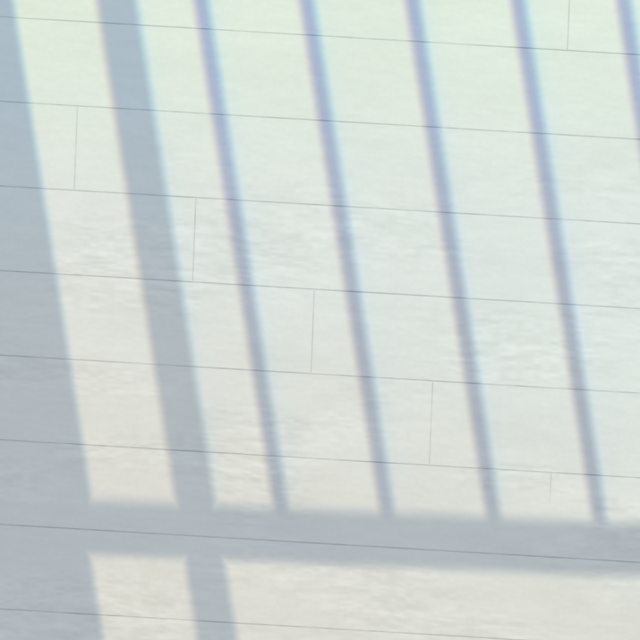
This texture is drawn by a WebGL 1 fragment shader. Its source:

```glsl
precision highp float;
// Sunlit pale plank floor crossed by the slanted shadows of a railing.
uniform vec2 u_resolution;

// Shadow layout, in canvas units with y pointing down
const float LEAN = 0.158;
const float WALL_EDGE = 0.0195;
const float WALL_STEP = 0.016;
const float POST_X = 0.181;
const float POST_HALF = 0.0312;
const float BAR_START = 0.3132;
const float BAR_GAP = 0.1651;
const float BAR_HALF = 0.0112;
const float BAR_LAST = 4.0;
const vec2 RAIL_TOP = vec2(0.775, 0.043);     // height at left, slope
const vec2 RAIL_BOTTOM = vec2(0.861, 0.041);
const float FRINGE = 0.0024;                  // colour split of shadow edges

// Plank layout
const float PLANK_START = 0.026;
const float PLANK_HEIGHT = 0.1322;
const float PLANK_SLOPE = 0.0595;
const float JOINT_START = 0.1185;
const float JOINT_SHIFT = 0.185;
const float JOINT_PERIOD = 1.1406;
const float SEAM_WIDTH = 0.0024;

// Colours
const vec3 LIT_TOP = vec3(0.880, 0.925, 0.868);
const vec3 LIT_MIDDLE = vec3(0.870, 0.896, 0.873);
const vec3 LIT_BOTTOM = vec3(0.862, 0.862, 0.828);
const vec3 SHADE_TOP = vec3(0.675, 0.742, 0.785);
const vec3 SHADE_BOTTOM = vec3(0.692, 0.726, 0.742);
const vec3 BAR_TOP = vec3(0.665, 0.730, 0.825);
const vec3 BAR_BOTTOM = vec3(0.678, 0.712, 0.748);
const vec3 HALO = vec3(-0.045, -0.008, 0.028);
const vec3 SEAM_SHADE = vec3(0.125, 0.120, 0.112);

float hash(vec2 p) {
  p = fract(p * vec2(0.1031, 0.1137));
  p += dot(p, p.yx + 33.33);
  return fract((p.x + p.y) * p.x * 17.0);
}

float noise(vec2 p) {
  vec2 cell = floor(p), f = fract(p);
  f = f * f * (3.0 - 2.0 * f);
  return mix(mix(hash(cell), hash(cell + vec2(1.0, 0.0)), f.x),
             mix(hash(cell + vec2(0.0, 1.0)), hash(cell + vec2(1.0)), f.x), f.y);
}

// Soft step from 0 to 1 centred on zero
float softEdge(float d, float blur) {
  return smoothstep(-blur, blur, d);
}

// x: broad shade of wall, post and rail; y: shade of the thin bars
vec2 shadows(vec2 p, float offset) {
  float below = step(0.82, p.y - 0.042 * p.x);
  float q = p.x - LEAN * p.y - offset;
  float wall = softEdge(WALL_EDGE - WALL_STEP * below - q, 0.009);
  float post = softEdge(POST_HALF - abs(q - POST_X), 0.010);
  float top = softEdge(p.y - RAIL_TOP.x - RAIL_TOP.y * p.x, 0.016);
  float bottom = softEdge(RAIL_BOTTOM.x + RAIL_BOTTOM.y * p.x - p.y, 0.013);
  float bar = clamp(floor((q - BAR_START) / BAR_GAP + 0.5), 0.0, BAR_LAST);
  float d = abs(q - BAR_START - bar * BAR_GAP);
  float bars = softEdge(BAR_HALF - d, 0.0098) * (1.0 - below);
  return vec2(max(max(wall, post), top * bottom), bars);
}

// Pale cool glow along the right side of post and bars
float halo(vec2 p) {
  float q = p.x - LEAN * p.y;
  float bar = clamp(floor((q - BAR_START) / BAR_GAP), 0.0, BAR_LAST);
  float fromBar = q - BAR_START - bar * BAR_GAP - BAR_HALF;
  float fromPost = q - POST_X - POST_HALF;
  float glow = step(0.0, fromBar) * exp(-fromBar * 65.0)
             + step(0.0, fromPost) * exp(-fromPost * 80.0);
  return glow * (1.0 - smoothstep(0.74, 0.82, p.y));
}

// Stretched flecks in scattered patches, varied from plank to plank
float woodGrain(vec2 p, float row) {
  vec2 g = vec2(p.x, p.y - PLANK_SLOPE * p.x);
  g.y += 0.016 * noise(vec2(g.x * 7.0, g.y * 14.0) + row * 7.0);
  float streaks = noise(g * vec2(20.0, 125.0) + row * 19.0) - 0.5;
  float flecks = noise(g * vec2(75.0, 230.0) + row * 5.0) - 0.5;
  float speckle = noise(p * 210.0) - 0.5;
  float cloud = noise(g * vec2(9.0, 22.0)) - 0.5;
  float patches = smoothstep(0.35, 0.8, noise(g * vec2(5.0, 17.0) + 3.0));
  float strength = 0.3 + 0.7 * patches * smoothstep(0.2, 0.4, p.y);
  return (0.040 * streaks + 0.036 * flecks) * strength + 0.010 * speckle + 0.016 * cloud;
}

// Thin gaps that fade and darken along their length
float seams(vec2 p, float rows, float row) {
  float local = fract(rows);
  float across = min(local, 1.0 - local) * PLANK_HEIGHT;
  float seam = 1.0 - smoothstep(0.0, SEAM_WIDTH, across);
  float joint = p.x + 0.005 * (local - 0.5) - JOINT_START - JOINT_SHIFT * (row - 1.0);
  joint = abs(mod(joint + 0.5 * JOINT_PERIOD, JOINT_PERIOD) - 0.5 * JOINT_PERIOD);
  float butt = 1.0 - smoothstep(0.0, SEAM_WIDTH, joint);
  butt *= 0.65 * (1.0 - smoothstep(0.77, 0.80, p.y));
  float wear = 0.35 + 0.5 * noise(p * 14.0) + 0.4 * noise(p * 75.0);
  return max(seam, butt) * wear;
}

void main() {
  vec2 p = gl_FragCoord.xy / u_resolution;
  p.y = 1.0 - p.y;
  float rows = (p.y - PLANK_START - PLANK_SLOPE * p.x) / PLANK_HEIGHT;
  float row = floor(rows);

  // Sunlight, cool at the upper right and warm at the lower left
  vec3 lit = mix(LIT_TOP, LIT_MIDDLE, smoothstep(0.0, 0.4, p.y));
  lit = mix(lit, LIT_BOTTOM, smoothstep(0.3, 0.92, p.y - 0.28 * (p.x - 0.4)));
  lit += vec3(-0.002, 0.010, 0.012) * (p.x - 0.4);
  lit += HALO * halo(p) * (1.0 - 0.4 * p.y);

  // Shadows, split slightly between the colour channels
  float split = FRINGE * (1.0 - 0.75 * p.y);
  vec2 red = shadows(p, split), green = shadows(p, 0.0), blue = shadows(p, -split);
  vec3 shade = mix(SHADE_TOP, SHADE_BOTTOM, smoothstep(0.0, 0.6, p.y));
  vec3 barShade = mix(BAR_TOP, BAR_BOTTOM, smoothstep(0.0, 0.6, p.y));
  vec3 color = mix(lit, barShade, vec3(red.y, green.y, blue.y));
  color = mix(color, shade, vec3(red.x, green.x, blue.x));

  // Wood surface
  color += woodGrain(p, row) * mix(1.0, 0.7, green.x);
  color -= SEAM_SHADE * seams(p, rows, row) * mix(1.0, 0.8, green.x);
  gl_FragColor = vec4(clamp(color, 0.0, 1.0), 1.0);
}
```
